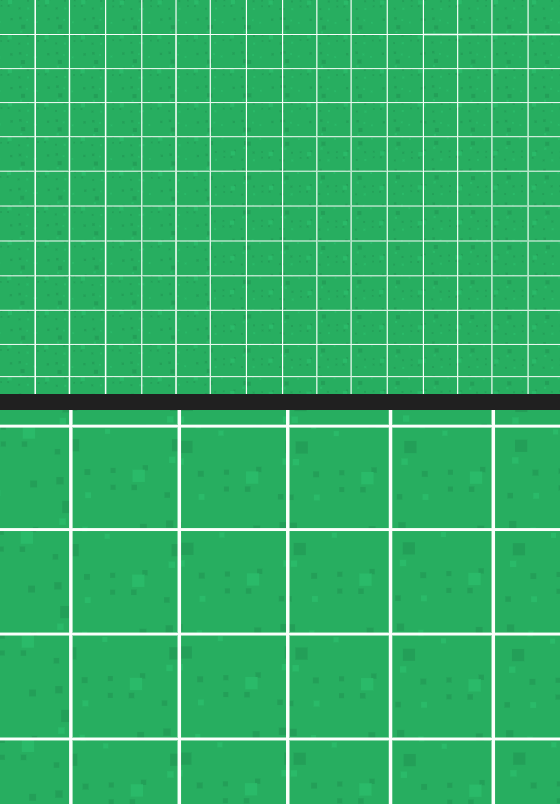
Top: the whole. Bottom: its middle third, enlarged.
Reproduce this pattern procedurally as a WebGL 2 fragment shader.

```glsl
#version 300 es
precision highp float;
// Green speckled tiles, 16 columns by 12 rows, divided by thin white lines.
// Line positions wobble slightly; each tile repeats one set of square flecks,
// which drifts from column to column and wraps round inside the tile.

#define CANVAS_HEIGHT 540.0
#define COLUMN_PITCH 48.25
#define ROW_PITCH 47.25
#define VERTICAL_WIDTH 1.6
#define HORIZONTAL_WIDTH 1.35
#define HEAVY_WIDTH 2.1
#define FLECK_DRIFT 2.9
#define FLECK_JITTER 0.8
#define SMALL_FLECK 1.4
#define LARGE_FLECK 2.8

uniform vec2 u_resolution;
out vec4 fragColor;

const float PI = 3.14159;
const float TILE = 48.0;
const vec3 GREEN = vec3(0.153, 0.682, 0.376);
const vec3 DARK_GREEN = vec3(0.138, 0.625, 0.345);
const vec3 LIGHT_GREEN = vec3(0.165, 0.730, 0.410);
const vec3 LINE_WHITE = vec3(0.98, 1.0, 0.985);

float hash(vec2 p) {
    return fract(sin(dot(p, vec2(127.1, 311.7))) * 43758.5453);
}

vec2 hash2(vec2 p) {
    return vec2(hash(p), hash(p + 17.3));
}

// Uneven line positions, measured from the left and from the top
float columnLine(float k) {
    return k * COLUMN_PITCH - 1.3 * sin((k - 1.0) * PI * 0.5);
}

float rowLine(float k) {
    float wobble = 0.9 * cos((k - 8.5) * PI * 0.25) - 0.8;
    return k * ROW_PITCH + wobble - 2.4 * step(10.5, k);
}

// Antialiased coverage of a shape from its signed distance
float coverage(float dist, float pixel) {
    return clamp(0.5 - dist / pixel, 0.0, 1.0);
}

// Square fleck that wraps round the tile edges
float fleck(vec2 p, vec2 center, float halfSize, float pixel) {
    vec2 d = abs(mod(p - center + 0.5 * TILE, TILE) - 0.5 * TILE) - halfSize;
    return coverage(max(d.x, d.y), pixel);
}

vec3 speckledTile(vec2 local, vec2 cell, float pixel) {
    // Lower right part of the grid carries its flecks higher in the tile
    float raised = step(5.5, cell.x) * step(3.5, cell.y);
    vec2 origin = vec2(31.0 + FLECK_DRIFT * cell.x, mix(37.0, 9.0, raised));
    vec2 p = local - origin + (hash2(cell) - 0.5) * FLECK_JITTER * 2.0;

    // Small flecks jittered on a 4 by 3 grid
    vec3 color = GREEN;
    for (int i = 0; i < 12; i++) {
        vec2 slot = vec2(float(i % 4), float(i / 4));
        vec2 center = (slot + 0.2 + 0.6 * hash2(slot + 3.7)) * vec2(12.0, 16.0);
        float size = SMALL_FLECK * mix(0.8, 1.25, hash(slot + 8.1));
        vec3 tint = i % 5 < 3 ? DARK_GREEN : LIGHT_GREEN;
        color = mix(color, tint, fleck(p, center, size, pixel));
    }

    // One large fleck of each shade
    color = mix(color, LIGHT_GREEN, fleck(p, vec2(30.0, 14.0), LARGE_FLECK, pixel));
    return mix(color, DARK_GREEN, fleck(p, vec2(0.0), LARGE_FLECK, pixel));
}

void main() {
    float pixel = CANVAS_HEIGHT / u_resolution.y;
    vec2 p = vec2(gl_FragCoord.x, u_resolution.y - gl_FragCoord.y) * pixel;

    // Walk the lines to find the tile and the line coverage
    vec2 cell = vec2(0.0);
    vec2 corner = vec2(0.0);
    float line = 0.0;
    for (int i = 1; i <= 15; i++) {
        float k = float(i);
        float x = columnLine(k);
        if (p.x > x) { cell.x = k; corner.x = x; }
        // Heavier lines at the left, mostly below the first two rows
        bool heavy = k == 1.0 || (k < 4.0 && p.y > 94.0) || (k == 5.0 && p.y > 47.0);
        float width = heavy ? HEAVY_WIDTH : VERTICAL_WIDTH;
        line = max(line, coverage(abs(p.x - x) - 0.5 * width, pixel));
    }
    for (int i = 1; i <= 11; i++) {
        float k = float(i);
        float y = rowLine(k);
        if (p.y > y) { cell.y = k; corner.y = y; }
        bool heavy = k == 1.0 && p.x > columnLine(12.0);
        float width = heavy ? HEAVY_WIDTH : HORIZONTAL_WIDTH;
        line = max(line, coverage(abs(p.y - y) - 0.5 * width, pixel));
    }

    vec3 color = speckledTile(p - corner, cell, pixel);
    fragColor = vec4(mix(color, LINE_WHITE, line), 1.0);
}
```
